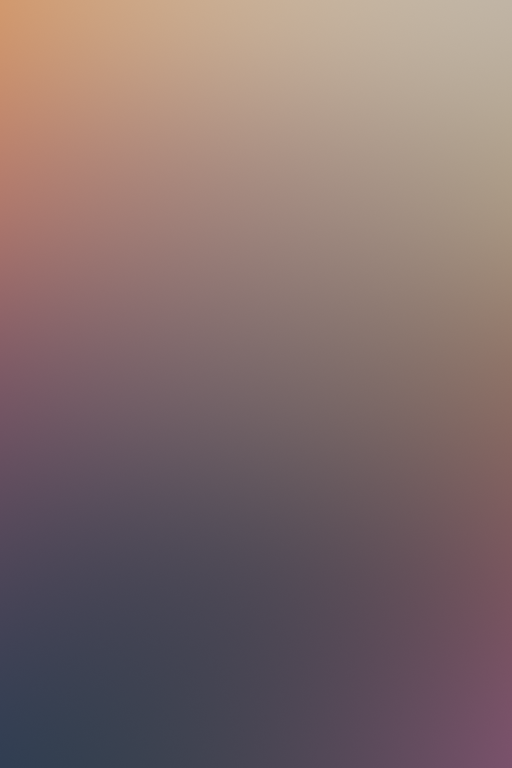
Give the GLSL for this background, as a Shadertoy shader.

```glsl
// A soft dusk colour field: amber and sand above, slate blue and plum below.
// Five horizontal colour bands each bend through three colours across x,
// and a Catmull-Rom spline blends the bands smoothly up the canvas.

// Band colours at the left, centre and right, from bottom to top.
const vec3 SLATE_LEFT   = vec3(0.190, 0.243, 0.322);
const vec3 SLATE_MID    = vec3(0.282, 0.271, 0.326);
const vec3 PLUM_RIGHT   = vec3(0.478, 0.320, 0.420);

const vec3 INDIGO_LEFT  = vec3(0.298, 0.272, 0.345);
const vec3 INDIGO_MID   = vec3(0.314, 0.290, 0.337);
const vec3 WINE_RIGHT   = vec3(0.475, 0.337, 0.370);

const vec3 MAUVE_LEFT   = vec3(0.480, 0.347, 0.395);
const vec3 MAUVE_MID    = vec3(0.475, 0.405, 0.412);
const vec3 UMBER_RIGHT  = vec3(0.550, 0.440, 0.400);

const vec3 ROSE_LEFT    = vec3(0.696, 0.480, 0.425);
const vec3 ROSE_MID     = vec3(0.644, 0.540, 0.500);
const vec3 TAUPE_RIGHT  = vec3(0.672, 0.604, 0.527);

const vec3 AMBER_LEFT   = vec3(0.820, 0.598, 0.430);
const vec3 SAND_MID     = vec3(0.784, 0.686, 0.588);
const vec3 STONE_RIGHT  = vec3(0.753, 0.706, 0.645);

const int LAST_BAND = 4;
const float DITHER = 1.0 / 255.0;

// Quadratic curve passing through the three colours at x = 0, 0.5 and 1.
vec3 band(float x, vec3 left, vec3 mid, vec3 right) {
    float bend = 4.0 * x * (1.0 - x);
    return mix(left, right, x) + bend * (mid - 0.5 * (left + right));
}

// Spline from b to c, with a and d as the outer neighbours.
vec3 catmullRom(vec3 a, vec3 b, vec3 c, vec3 d, float t) {
    vec3 slope = c - a;
    vec3 square = 2.0 * a - 5.0 * b + 4.0 * c - d;
    vec3 cube = 3.0 * (b - c) + d - a;
    return b + 0.5 * t * (slope + t * (square + t * cube));
}

float hash(vec2 p) {
    return fract(sin(dot(p, vec2(12.99, 78.23))) * 43758.5);
}

void mainImage(out vec4 fragColor, in vec2 fragCoord) {
    vec2 uv = fragCoord / iResolution.xy;

    // Colours of every band at this x
    vec3 bands[5];
    bands[0] = band(uv.x, SLATE_LEFT, SLATE_MID, PLUM_RIGHT);
    bands[1] = band(uv.x, INDIGO_LEFT, INDIGO_MID, WINE_RIGHT);
    bands[2] = band(uv.x, MAUVE_LEFT, MAUVE_MID, UMBER_RIGHT);
    bands[3] = band(uv.x, ROSE_LEFT, ROSE_MID, TAUPE_RIGHT);
    bands[4] = band(uv.x, AMBER_LEFT, SAND_MID, STONE_RIGHT);

    // Vertical blend between the two nearest bands
    float height = uv.y * float(LAST_BAND);
    int lower = clamp(int(height), 0, LAST_BAND - 1);
    vec3 below = bands[max(lower - 1, 0)];
    vec3 above = bands[min(lower + 2, LAST_BAND)];
    vec3 color = catmullRom(below, bands[lower], bands[lower + 1], above,
                            height - float(lower));

    // Faint dither against banding
    color += (hash(uv) - 0.5) * DITHER;
    fragColor = vec4(clamp(color, 0.0, 1.0), 1.0);
}
```
